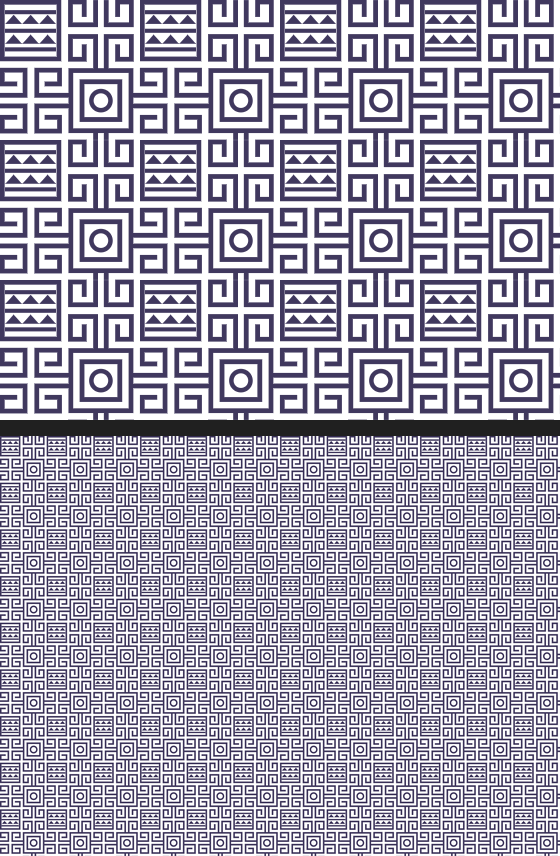
Top: one tile. Bottom: repeated 3 by 3.
Reproduce this pattern procedurally as a WebGL 2 fragment shader.

```glsl
#version 300 es
precision highp float;
// Geometric fret tiling: ringed squares with spiral keys, and panels of triangles.
uniform vec2 u_resolution;
out vec4 fragColor;

// Lengths below are in units of 1/192 of a repeat.
const float CELL = 192.0;

// Signed distance to the box spanning the corners lo and hi
float box(vec2 p, vec2 lo, vec2 hi) {
  vec2 d = abs(p - 0.5 * (lo + hi)) - 0.5 * (hi - lo);
  return length(max(d, 0.0)) + min(max(d.x, d.y), 0.0);
}

// Square outline between two half sizes
float frame(vec2 p, float inner, float outer) {
  float d = max(abs(p.x), abs(p.y));
  return max(d - outer, inner - d);
}

// Coordinates relative to the nearest repeat of a centre
vec2 around(vec2 p, vec2 centre) {
  return mod(p - centre + 0.5 * CELL, CELL) - 0.5 * CELL;
}

// Concentric squares and ring, with eight spirals folded into one
float medallion(vec2 p) {
  float d = min(frame(p, 38.0, 44.5), frame(p, 22.6, 29.2));
  d = min(d, abs(length(p) - 13.1) - 3.1);

  vec2 q = abs(p);
  q = vec2(max(q.x, q.y), min(q.x, q.y));
  d = min(d, box(q, vec2(42.0, 4.0), vec2(91.2, 10.6)));   // stem
  d = min(d, box(q, vec2(84.7, 4.0), vec2(91.2, 45.0)));   // far end
  d = min(d, box(q, vec2(53.5, 38.5), vec2(91.2, 45.0)));  // outer side
  d = min(d, box(q, vec2(53.5, 19.6), vec2(60.0, 45.0)));  // near end
  return min(d, box(q, vec2(53.5, 19.6), vec2(77.2, 26.2))); // hook
}

// Framed panel with three bars and two rows of triangles
float panel(vec2 p) {
  float d = frame(p, 35.6, 42.0);
  for (int i = -1; i <= 1; i++) {
    float y = 25.5 * float(i) - 0.2;
    d = min(d, box(p, vec2(-35.6, y - 2.8), vec2(35.1, y + 2.8)));
  }
  float x = abs(mod(p.x + 11.65, 23.3) - 11.65);
  float y = p.y - (p.y > 0.0 ? 9.2 : -18.0);
  float triangle = max(-y, dot(vec2(x, y - 12.5), normalize(vec2(12.5, 11.4))));
  return min(d, max(triangle, abs(p.x) - 35.0));
}

void main() {
  // Four repeats across, three down
  vec2 repeats = vec2(4.0, 3.0);
  vec2 p = gl_FragCoord.xy / u_resolution * repeats * CELL;
  vec2 texel = repeats * CELL / u_resolution;
  float soft = max(texel.x, texel.y);

  vec2 m = around(p, vec2(138.4, 54.0));
  float d = min(medallion(m), panel(around(p, vec2(42.0, 150.0))));
  float ink = clamp(0.5 - d / soft, 0.0, 1.0);

  // Faint hairline where the upright stems join
  float joint = abs(around(p, vec2(0.0)).y) - 0.3;
  ink *= 1.0 - 0.35 * clamp(0.5 - joint / soft, 0.0, 1.0) * step(abs(m.x), 12.0);

  vec3 paper = vec3(1.0);
  vec3 indigo = vec3(0.25, 0.22, 0.37);
  fragColor = vec4(mix(paper, indigo, ink), 1.0);
}
```
